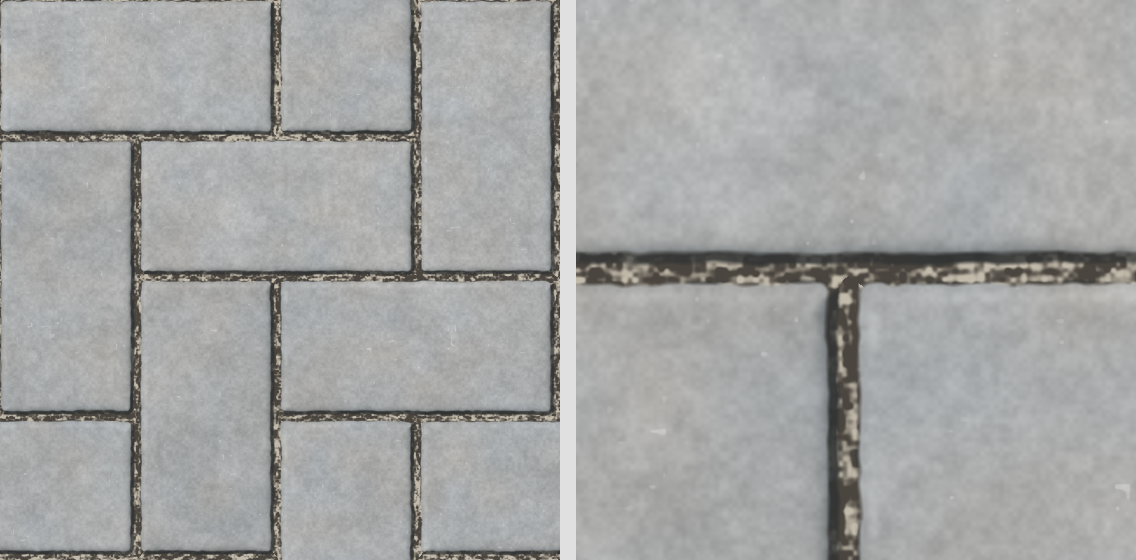
Left: the whole. Right: its middle third, enlarged.
This texture is drawn by a WebGL 2 fragment shader. Its source:

```glsl
#version 300 es
precision highp float;
// Grey concrete pavers in a herringbone bond on a 4 by 4 lattice that tiles.
// Each lattice cell finds its paver from its diagonal; a rounded box gives the
// joint, with a shadow on the right and lower sides and sandy grit between.

#define CELLS 4.0                         // lattice cells across the canvas
#define SHIFT vec2(0.013, 0.012)          // offset of the joints, in cells
#define NEAR_GAP 0.022                    // joint share at left and upper sides
#define FAR_GAP 0.053                     // joint share at right and lower sides
#define CORNER 0.025                      // paver corner radius
#define WOBBLE 0.018                      // unevenness of the edges
#define SHADOW_WIDTH 0.025
#define STONE vec3(0.667, 0.672, 0.671)
#define SHADOW vec3(0.19, 0.20, 0.20)
#define SOIL vec3(0.29, 0.27, 0.245)
#define SAND vec3(0.76, 0.73, 0.67)

uniform vec2 u_resolution;
out vec4 fragColor;

float hash(vec2 p) {
  vec3 h = fract(vec3(p.xyx) * 0.1031);
  h += dot(h, h.yzx + 33.33);
  return fract((h.x + h.y) * h.z);
}

// Value noise that wraps at the canvas edge; freq is whole, per cell.
float noise(vec2 p, vec2 freq) {
  vec2 g = p * freq, i = floor(g), f = fract(g), wrap = CELLS * freq;
  f = f * f * (3.0 - 2.0 * f);
  vec2 a = mod(i, wrap), b = mod(i + 1.0, wrap);
  return mix(mix(hash(a), hash(vec2(b.x, a.y)), f.x),
             mix(hash(vec2(a.x, b.y)), hash(b), f.x), f.y);
}

float noise(vec2 p, float freq) { return noise(p, vec2(freq)); }

// Corner and size of the paver that covers point p (y runs downward).
void findPaver(vec2 p, out vec2 corner, out vec2 size) {
  vec2 cell = floor(p);
  float k = mod(cell.x - cell.y, 4.0);
  bool lying = k < 1.5;
  size = lying ? vec2(2.0, 1.0) : vec2(1.0, 2.0);
  corner = cell;
  if (lying) corner.x -= k;
  else corner.y -= 3.0 - k;
}

float roundBox(vec2 p, vec2 halfSize, float r) {
  vec2 d = abs(p) - halfSize + r;
  return length(max(d, 0.0)) + min(max(d.x, d.y), 0.0) - r;
}

// Mottled face with clouds, fine grain and a few pale specks.
vec3 stoneColor(vec2 p, vec2 id) {
  float tone = 0.035 * (hash(id + 7.3) - 0.5);
  tone += 0.045 * (noise(p, 3.0) - 0.5) + 0.04 * (noise(p + 0.37, 8.0) - 0.5);
  tone += 0.045 * (noise(p, 20.0) - 0.5) + 0.05 * (noise(p + 0.61, 45.0) - 0.5);
  tone += 0.035 * (noise(p + 0.23, 90.0) - 0.5);
  float specks = smoothstep(0.88, 0.98, noise(p + 0.47, 38.0))
               * smoothstep(0.5, 0.8, noise(p, 6.0));
  float cool = noise(p + 0.71, 4.0) - 0.5;
  return STONE + tone + 0.08 * specks + cool * vec3(-0.018, 0.0, 0.022);
}

// Grit stretched along the joint, with sandier and barer lengths.
vec3 gritColor(vec2 p, bool upright) {
  vec2 along = upright ? vec2(60.0, 24.0) : vec2(24.0, 60.0);
  float grain = 0.6 * noise(p + 0.19, along) + 0.4 * noise(p, 80.0);
  float sandy = noise(p + 0.83, 3.0) - 0.5;
  return mix(SOIL, SAND, smoothstep(0.34, 0.8, grain + 0.3 * sandy));
}

void main() {
  vec2 uv = gl_FragCoord.xy / u_resolution;
  vec2 p = vec2(uv.x, 1.0 - uv.y) * CELLS + SHIFT;
  float soft = max(CELLS / min(u_resolution.x, u_resolution.y), 0.007);

  // Uneven edges: broad drift and small chips.
  vec2 drift = vec2(noise(p, 7.0), noise(p + 0.53, 7.0)) - 0.5;
  vec2 chips = vec2(noise(p, 28.0), noise(p + 0.29, 28.0)) - 0.5;
  vec2 w = p + WOBBLE * (0.5 * drift + 0.5 * chips);

  vec2 corner, size;
  findPaver(w, corner, size);
  vec2 q = w - corner, r = size - q;
  float d = roundBox(q - 0.5 * (size + NEAR_GAP - FAR_GAP),
                     0.5 * (size - NEAR_GAP - FAR_GAP), CORNER);
  float nearSide = min(q.x, q.y), farSide = min(r.x, r.y);
  float shaded = smoothstep(-0.015, 0.015, nearSide - farSide);

  // Face, worn darker toward the shaded edges and paler at the lit ones.
  vec3 face = stoneColor(p, mod(corner, CELLS));
  float bevel = exp(min(d, 0.0) / 0.018);
  face *= 1.0 - bevel * mix(0.03, 0.3, shaded) * vec3(1.0, 0.93, 0.9);
  face += 0.03 * (1.0 - shaded) * exp(-pow((d + 0.03) / 0.015, 2.0));

  // Joint: grit, a dark line below shaded edges, a broken one at lit edges.
  bool upright = min(q.x, r.x) < min(q.y, r.y);
  vec3 joint = gritColor(p, upright);
  float line = 1.0 - smoothstep(SHADOW_WIDTH - soft, SHADOW_WIDTH + soft, d);
  float strength = mix(0.65, 1.0, noise(p + 0.11, 5.0));
  float broken = (1.0 - smoothstep(0.0, 0.014, d))
               * smoothstep(0.45, 0.7, noise(p + 0.9, 9.0));
  joint = mix(joint, SHADOW, mix(0.7 * broken, line * strength, shaded));

  fragColor = vec4(mix(face, joint, smoothstep(-soft, soft, d)), 1.0);
}
```
